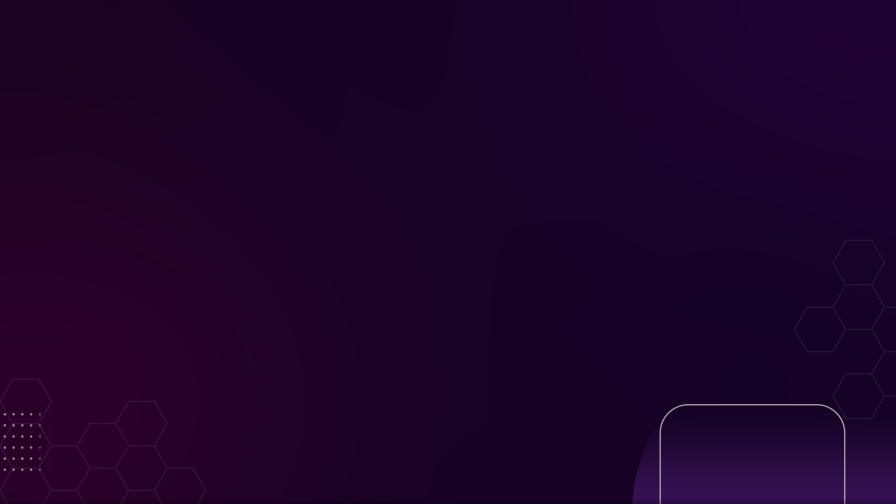
Give the GLSL for this background, as a Shadertoy shader.

```glsl
// Dark violet backdrop with corner glows, honeycomb outlines, a dot grid and a rounded frame.

const float APOTHEM = 0.0442;   // half the height of one hexagon

float gaussian(vec2 p, vec2 center, vec2 radius) {
    vec2 q = (p - center) / radius;
    return exp(-dot(q, q));
}

// Coverage of a shape from its signed distance
float fill(float d, float px) {
    return clamp(0.5 - d / px, 0.0, 1.0);
}

float stroke(float d, float width, float px) {
    return fill(abs(d) - 0.5 * width, px);
}

// Flat-topped hexagon
float hexagon(vec2 p, float apothem) {
    p = abs(p);
    return max(p.y, dot(p, vec2(0.8660254, 0.5))) - apothem;
}

float roundedBox(vec2 p, vec2 halfSize, float radius) {
    vec2 q = abs(p) - halfSize + radius;
    return length(max(q, 0.0)) + min(max(q.x, q.y), 0.0) - radius;
}

// Distance to the outlines of a vertical run of cells; start = (column, row down)
float hexRun(vec2 p, vec2 start, int count) {
    float d = 1e3;
    for (int i = 0; i < count; i++) {
        vec2 cell = start + vec2(0.0, float(i));
        vec2 center = cell * vec2(1.7320508, -2.0) * APOTHEM;
        d = min(d, abs(hexagon(p - center, APOTHEM)));
    }
    return d;
}

// Each run holds column, first row and cell count
float leftComb(vec2 p) {
    const vec3 runs[5] = vec3[5](vec3(0, 0, 3), vec3(1, 1.5, 2), vec3(2, 1, 2),
                                 vec3(3, 0.5, 2), vec3(4, 2, 1));
    float d = 1e3;
    for (int i = 0; i < 5; i++) d = min(d, hexRun(p, runs[i].xy, int(runs[i].z)));
    return d;
}

float rightComb(vec2 p) {
    const vec3 runs[4] = vec3[4](vec3(-1, 1.5, 1), vec3(0, 0, 2),
                                 vec3(0, 3, 1), vec3(1, 1.5, 2));
    float d = 1e3;
    for (int i = 0; i < 4; i++) d = min(d, hexRun(p, runs[i].xy, int(runs[i].z)));
    return d;
}

// Six by six dots counted from the lower left one
float dotGrid(vec2 p, vec2 spacing, float radius, float px) {
    vec2 cell = clamp(round(p / spacing), 0.0, 5.0);
    float fade = 1.0 - smoothstep(2.5, 5.5, cell.x);
    return fill(length(p - cell * spacing) - radius, px) * fade;
}

vec3 backdrop(vec2 p) {
    vec3 color = vec3(0.086, 0.008, 0.140);
    color = mix(color, vec3(0.122, 0.008, 0.205), gaussian(p, vec2(1.72, 1.0), vec2(0.6, 0.55)));
    color = mix(color, vec3(0.075, 0.008, 0.150), 0.7 * gaussian(p, vec2(1.5, 0.28), vec2(0.35)));
    color = mix(color, vec3(0.105, 0.010, 0.118), 0.7 * gaussian(p, vec2(0.0, 0.9), vec2(0.4, 0.5)));
    return mix(color, vec3(0.172, 0.004, 0.162), gaussian(p, vec2(0.07, 0.2), vec2(0.55, 0.47)));
}

void mainImage(out vec4 fragColor, in vec2 fragCoord) {
    float px = 1.0 / iResolution.y;
    vec2 p = fragCoord * px;
    vec3 color = backdrop(p);

    // Violet disc rising from the lower edge
    float disc = fill(length(p - vec2(1.597, -0.019)) - 0.343, px);
    float rise = 1.0 - smoothstep(0.0, 0.2, p.y);
    color = mix(color, vec3(0.205, 0.065, 0.315), disc * rise);

    // Honeycombs
    vec3 lineColor = vec3(0.62, 0.50, 0.68);
    float left = stroke(leftComb(p - vec2(0.051, 0.2037)), 0.0023, px);
    float right = stroke(rightComb(p - vec2(1.7037, 0.479)), 0.0023, px);
    color = mix(color, lineColor, 0.15 * max(left, right));

    // Dots
    float dots = dotGrid(p - vec2(0.0095, 0.068), vec2(0.0174, 0.022), 0.0024, px);
    color = mix(color, vec3(0.82, 0.60, 0.74), 0.8 * dots);

    // Frame, open below the canvas
    float frame = roundedBox(p - vec2(1.493, -0.1), vec2(0.183, 0.297), 0.056);
    color = mix(color, vec3(0.74, 0.69, 0.73), 0.85 * stroke(frame, 0.0028, px));

    // Thin shade along the lower edge
    color *= mix(0.75, 1.0, smoothstep(0.0, 0.012, p.y));
    fragColor = vec4(color, 1.0);
}
```
